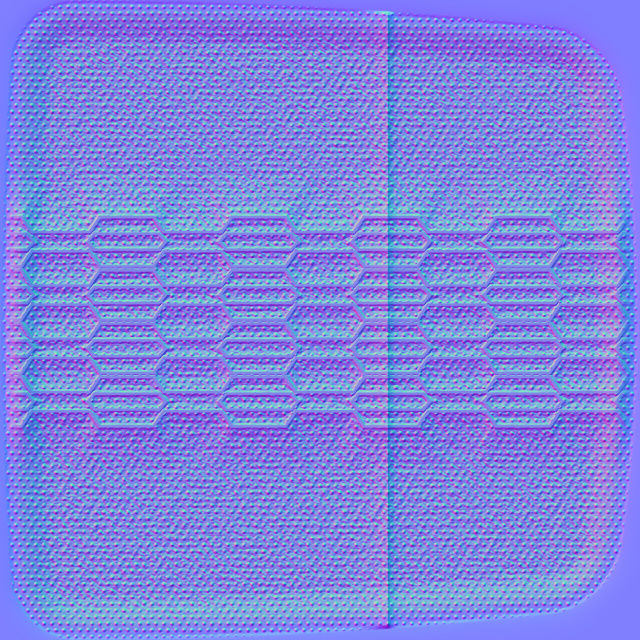
This texture map is drawn by a WebGL 2 fragment shader. Its source:

```glsl
#version 300 es
precision highp float;
// Tangent-space normal map of a grained, perforated pad with a seam and a band of embossed hexagons.

uniform vec2 u_resolution;
out vec4 fragColor;

const float CORNER_RADIUS = 0.095;
const float EDGE_STEP = 0.0018;
const float BEVEL_START = 0.018;
const float BEVEL_END = 0.070;
const float BEVEL_HEIGHT = 0.011;
const float SEAM_X = 0.606;
const float SEAM_DEPTH = 0.0090;
const float HEX_PERIOD = 0.2064;    // horizontal repeat of the hexagons
const float HEX_CENTER = 0.198;
const float ROW_PITCH = 0.0833;     // vertical repeat of the hexagons
const float FIRST_ROW = 0.3724;
const float LAST_ROW = 3.0;
const float HEX_HALF = 0.0385;
const float STRIP_HALF = 0.0150;
const float INNER_HALF = 0.0125;
const float HEX_FLAT = 0.042;       // half width of the flat hexagon top
const float INNER_TIP = 0.061;
const float GROOVE_DEPTH = 0.0022;
const float PILLOW_HEIGHT = 0.0036;
const float PAD_DROP = 0.0075;
const vec2 DOT_PITCH = vec2(0.0125, 0.0205);
const float DOT_RADIUS = 0.0042;
const float DOT_DEPTH = 0.0029;
const vec2 GRAIN_SCALE = vec2(165.0, 235.0);
const float GRAIN_HEIGHT = 0.0022;
const float SIDE_SLOPE = 0.80;      // weakens sideways slopes
const float DOWN_TILT = 0.06;
const float ROUGH_SHORTENING = 0.79;
const float SAMPLE_STEP = 0.0009;

float hash(vec2 p) {
    return fract(sin(dot(p, vec2(127.1, 311.7))) * 43758.5453);
}

float valueNoise(vec2 p) {
    vec2 cell = floor(p), f = fract(p);
    f = f * f * (3.0 - 2.0 * f);
    float low = mix(hash(cell), hash(cell + vec2(1, 0)), f.x);
    float high = mix(hash(cell + vec2(0, 1)), hash(cell + vec2(1, 1)), f.x);
    return mix(low, high, f.y);
}

// Depth inside the bowed, rounded outline; negative outside.
float panelDepth(vec2 p) {
    float y = p.y - 0.5;
    float left = 0.003 + 0.085 * y * y;
    float right = 0.997 - 0.20 * y * y;
    float halfHeight = 0.5 - 0.07 * (p.x - 0.1) * (p.x - 0.1);
    vec2 inset = vec2(min(p.x - left, right - p.x), halfHeight - abs(y));
    vec2 q = CORNER_RADIUS - inset;
    return CORNER_RADIUS - length(max(q, 0.0)) - min(max(q.x, q.y), 0.0);
}

// Signed distance to the stepped outline: hexagons joined by thin strips.
float chainDistance(float across, float along) {
    float slant = (across - HEX_HALF + (along - HEX_FLAT) * 1.47) * 0.56;
    return max(across - HEX_HALF, min(across - STRIP_HALF, slant));
}

// x: height of grooves, pillows and pad slope; y: texture mask, zero in the grooves.
vec2 hexBand(vec2 p) {
    float row = clamp(round((p.y - FIRST_ROW) / ROW_PITCH), 0.0, LAST_ROW);
    float across = abs(p.y - FIRST_ROW - row * ROW_PITCH);
    float along = abs(mod(p.x - HEX_CENTER + 0.5 * HEX_PERIOD, HEX_PERIOD) - 0.5 * HEX_PERIOD);
    float inner = max(across - INNER_HALF, (across - (INNER_TIP - along) * 1.2) * 0.64);
    float d = min(abs(chainDistance(across, along)), abs(inner));
    float halfSpan = 0.5 * LAST_ROW * ROW_PITCH;
    float beyond = chainDistance(abs(p.y - FIRST_ROW - halfSpan) - halfSpan, along);
    float height = -GROOVE_DEPTH * (1.0 - smoothstep(0.0015, 0.0055, d))
                 - PILLOW_HEIGHT * (1.0 - smoothstep(0.0015, 0.022, d))
                 - PAD_DROP * (1.0 - smoothstep(0.0, 0.070, beyond));
    return vec2(height, smoothstep(0.0015, 0.0050, d));
}

// Staggered round dimples.
float dimples(vec2 p) {
    vec2 cell = vec2(DOT_PITCH.x, 0.5 * DOT_PITCH.y);
    float line = floor(p.y / cell.y);
    vec2 q = vec2(p.x + 0.5 * cell.x * mod(line, 2.0), p.y);
    q = mod(q, cell) - 0.5 * cell;
    return -DOT_DEPTH * (1.0 - smoothstep(0.0, DOT_RADIUS, length(q)));
}

float seam(float x) {
    float falloff = x < 0.0 ? 0.020 : 0.0065;
    return -SEAM_DEPTH * exp(-abs(x) / falloff);
}

float surfaceHeight(vec2 p) {
    float depth = panelDepth(p);
    float inside = smoothstep(-0.001, 0.006, depth);
    float pad = smoothstep(BEVEL_START, BEVEL_END, depth);
    vec2 g = mat2(0.88, 0.47, -0.47, 0.88) * p;
    float grain = valueNoise(g * GRAIN_SCALE) + 0.4 * valueNoise(g * GRAIN_SCALE * 1.9 + 17.0);
    vec2 band = mix(vec2(0.0, 1.0), hexBand(p), smoothstep(0.0, 0.035, depth));
    float texture = dimples(p) + GRAIN_HEIGHT * mix(0.35, 1.0, pad) * (grain - 0.7);
    float relief = EDGE_STEP + band.x + band.y * texture + seam(p.x - SEAM_X);
    float skirt = 0.002 * exp(-max(-depth, 0.0) / 0.015);
    return inside * relief + BEVEL_HEIGHT * pad + skirt;
}

void main() {
    vec2 p = gl_FragCoord.xy / u_resolution;
    vec2 e = vec2(SAMPLE_STEP, 0.0);
    vec2 slope = vec2(surfaceHeight(p + e.xy) - surfaceHeight(p - e.xy),
                      surfaceHeight(p + e.yx) - surfaceHeight(p - e.yx)) / (2.0 * SAMPLE_STEP);
    float inside = smoothstep(0.0, 0.03, panelDepth(p));
    slope.x *= SIDE_SLOPE;
    slope.y += DOWN_TILT * inside;
    vec3 normal = normalize(vec3(-slope, 1.0));
    normal.z *= mix(1.0, ROUGH_SHORTENING, inside);

    // Green axis points down the canvas.
    fragColor = vec4(0.5 + 0.5 * normal * vec3(1.0, -1.0, 1.0), 1.0);
}
```
